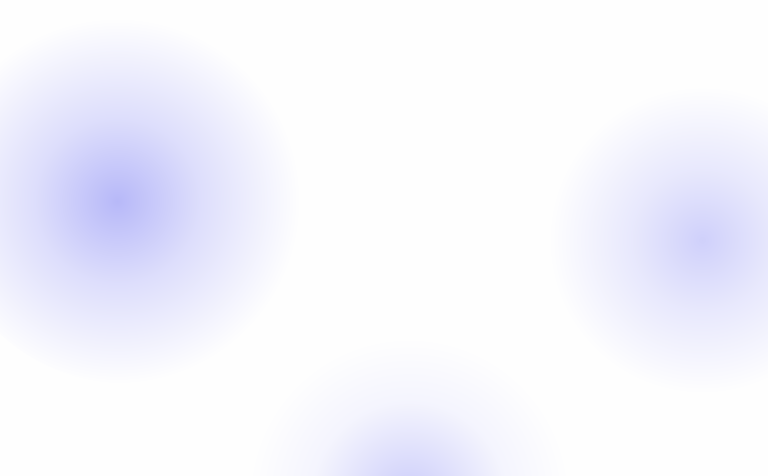
Write a Shadertoy shader that draws this background.

```glsl
#define PAPER vec3(0.998)
#define INDIGO vec3(0.388, 0.400, 0.945)
// Glows: centre x, centre y, radius (in canvas heights)
#define LEFT_GLOW vec3(0.247, 0.577, 0.388)
#define RIGHT_GLOW vec3(1.476, 0.495, 0.327)
#define LOWER_GLOW vec3(0.860, -0.048, 0.346)
// Fades: opacity at the centre, opacity at the knee, knee position
#define LEFT_FADE vec3(0.46, 0.213, 0.45)
#define RIGHT_FADE vec3(0.303, 0.147, 0.45)
#define LOWER_FADE vec3(0.33, 0.066, 0.59)
// Disc that trims the left glow: centre x, centre y, radius
#define LEFT_DISC vec3(0.268, 0.587, 0.394)

// Radial falloff in two linear stages, joined at the knee
float glowOpacity(vec2 p, vec3 glow, vec3 fade) {
    float t = length(p - glow.xy) / glow.z;
    float inner = mix(fade.x, fade.y, t / fade.z);
    float outer = fade.y * max(1.0 - t, 0.0) / (1.0 - fade.z);
    return t < fade.z ? inner : outer;
}

// Coverage of a disc with a smooth rim
float discMask(vec2 p, vec3 disc, float pixel) {
    float d = length(p - disc.xy) - disc.z;
    return 1.0 - smoothstep(-pixel, pixel, d);
}

void mainImage(out vec4 fragColor, in vec2 fragCoord) {
    float pixel = 1.0 / iResolution.y;
    vec2 p = fragCoord * pixel;

    // Soft glows layered over the paper
    float left = glowOpacity(p, LEFT_GLOW, LEFT_FADE) * discMask(p, LEFT_DISC, pixel);
    float right = glowOpacity(p, RIGHT_GLOW, RIGHT_FADE);
    float lower = glowOpacity(p, LOWER_GLOW, LOWER_FADE);

    vec3 color = mix(PAPER, INDIGO, left);
    color = mix(color, INDIGO, right);
    color = mix(color, INDIGO, lower);
    fragColor = vec4(color, 1.0);
}
```
